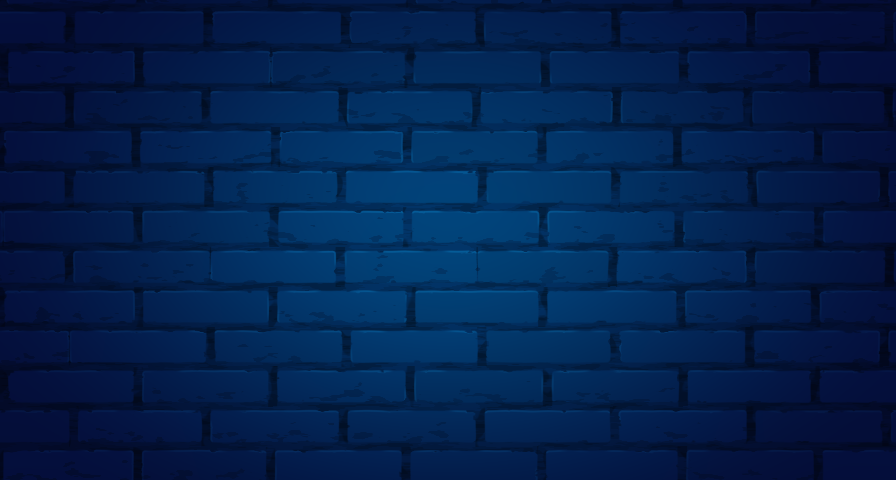
Write a WebGL 2 fragment shader that draws this texture.

```glsl
#version 300 es
precision highp float;

uniform vec2 u_resolution;
out vec4 fragColor;

// Lengths are fractions of the canvas height
#define BRICK_PITCH vec2(0.2828, 0.0831)
#define FIRST_ROW 0.0158
#define STAGGER vec2(0.150, 0.004)
#define JOINT_HALF vec2(0.0092, 0.0085)
#define JOINT_JITTER 0.014
#define MERGED_JOINTS 0.05
#define CORNER 0.007
#define RIM_WIDTH 0.0014
#define GLOW_CENTRE vec2(0.50, 0.50)
#define GLOW_RADIUS vec2(0.57, 0.76)

float hash(vec2 p) {
    vec3 h = fract(p.xyx * vec3(0.1031, 0.1030, 0.0973));
    h += dot(h, h.yzx + 33.33);
    return fract((h.x + h.y) * h.z);
}

vec2 gradient(vec2 cell) {
    float angle = 6.2832 * hash(cell + 71.0);
    return vec2(cos(angle), sin(angle));
}

// Gradient noise, roughly -0.7 to 0.7
float noise(vec2 p) {
    vec2 i = floor(p), f = fract(p);
    vec2 u = f * f * f * (f * (f * 6.0 - 15.0) + 10.0);
    vec2 e = vec2(1.0, 0.0);
    float low = mix(dot(gradient(i), f), dot(gradient(i + e), f - e), u.x);
    float high = mix(dot(gradient(i + e.yx), f - e.yx), dot(gradient(i + 1.0), f - 1.0), u.x);
    return mix(low, high, u.y);
}

float fractal(vec2 p) {
    return noise(p) + 0.5 * noise(p * 2.1 + 17.0) + 0.25 * noise(p * 4.3 + 41.0);
}

float roundedBox(vec2 p, vec2 halfSize, float radius) {
    vec2 q = abs(p) - halfSize + radius;
    return length(max(q, 0.0)) + min(max(q.x, q.y), 0.0) - radius;
}

// x: position of a vertical joint, y: its half width
vec2 joint(float column, float row) {
    vec2 id = vec2(column, row) + 20.0;
    float merged = step(hash(id + 90.0), MERGED_JOINTS);
    float x = column * BRICK_PITCH.x + JOINT_JITTER * (hash(id) - 0.5);
    return vec2(x, mix(JOINT_HALF.x, 0.0008, merged));
}

void main() {
    float px = 1.0 / u_resolution.y;
    vec2 uv = gl_FragCoord.xy * px;
    vec2 wall = vec2(uv.x, 1.0 - uv.y);
    vec2 wobbled = wall + 0.0016 * vec2(noise(wall * 27.0), noise(wall * 23.0 + 9.0));

    // Running bond with uneven vertical joints
    float row = floor((wobbled.y - FIRST_ROW) / BRICK_PITCH.y);
    float x = wobbled.x - mix(STAGGER.x, STAGGER.y, mod(row, 2.0));
    float column = floor(x / BRICK_PITCH.x);
    column -= step(x, joint(column, row).x);
    column += step(joint(column + 1.0, row).x, x);
    vec2 left = joint(column, row), right = joint(column + 1.0, row);
    vec2 id = vec2(column, row) + 50.0;

    float x0 = left.x + left.y, x1 = right.x - right.y;
    vec2 halfSize = vec2(0.5 * (x1 - x0), 0.5 * BRICK_PITCH.y - JOINT_HALF.y);
    vec2 local = vec2(x - 0.5 * (x0 + x1),
                      wobbled.y - FIRST_ROW - (row + 0.5) * BRICK_PITCH.y);

    // Chipped brick outline
    float dist = roundedBox(local, halfSize, CORNER);
    float chips = smoothstep(0.22, 0.55, fractal(wall * vec2(26.0, 40.0)));
    dist += 0.0045 * chips;
    float brick = 1.0 - smoothstep(-px, px, dist);

    // Elliptical glow over the wall
    vec2 ray = (gl_FragCoord.xy / u_resolution - GLOW_CENTRE) / GLOW_RADIUS;
    float glow = 1.0 - smoothstep(0.0, 1.0, length(ray));
    vec3 face = mix(vec3(0.015, 0.055, 0.225), vec3(0.005, 0.26, 0.47), glow);
    vec3 mortar = mix(vec3(0.010, 0.040, 0.155), vec3(0.008, 0.185, 0.365), glow);

    // Flat worn patches along the lower part of some bricks
    float patchNoise = fractal(wall * vec2(17.0, 48.0) + 5.0);
    float low = local.y / halfSize.y;
    float worn = smoothstep(0.0, 0.06, patchNoise + 0.35 * low - 0.45)
               * step(0.5, hash(id + 7.0));
    face *= 0.97 + 0.07 * hash(id + 3.0) - 0.02 * low;
    face = mix(face, mix(mortar, face, 0.35), worn);

    // Mortar streaks and dark slivers in the upright joints
    float streak = fractal(wall * vec2(11.0, 75.0) + 31.0);
    mortar *= 1.0 + 0.12 * smoothstep(0.12, 0.18, streak) - 0.16 * smoothstep(-0.18, -0.24, streak);
    float upright = smoothstep(-0.002, 0.001, abs(local.x) - halfSize.x);
    float sliver = smoothstep(-0.12, 0.02, noise(wall * vec2(30.0, 22.0) + 63.0));
    mortar *= 1.0 - 0.27 * upright * sliver;

    // Broken bright rims on the top and on some sides
    float rim = 1.0 - smoothstep(RIM_WIDTH - 0.5 * px, RIM_WIDTH + px, abs(dist + RIM_WIDTH));
    float topGap = local.y + halfSize.y;
    float sideGap = halfSize.x - abs(local.x);
    float topSide = 1.0 - smoothstep(0.003, 0.007, topGap);
    float sideChance = local.x < 0.0 ? 0.35 : 0.68;
    float upSide = (1.0 - smoothstep(0.003, 0.006, sideGap))
                 * step(sideChance, hash(id + 13.0 * sign(local.x)));
    float broken = smoothstep(-0.22, 0.12, noise(wall * vec2(15.0, 19.0) + 83.0));
    rim *= max(topSide, 0.75 * upSide) * broken;
    vec3 rimColor = face + vec3(0.015, 0.10, 0.12) * (0.35 + 0.75 * glow);

    vec3 color = mix(mortar, face, brick);
    color = mix(color, rimColor, 0.85 * rim);
    fragColor = vec4(color, 1.0);
}
```
